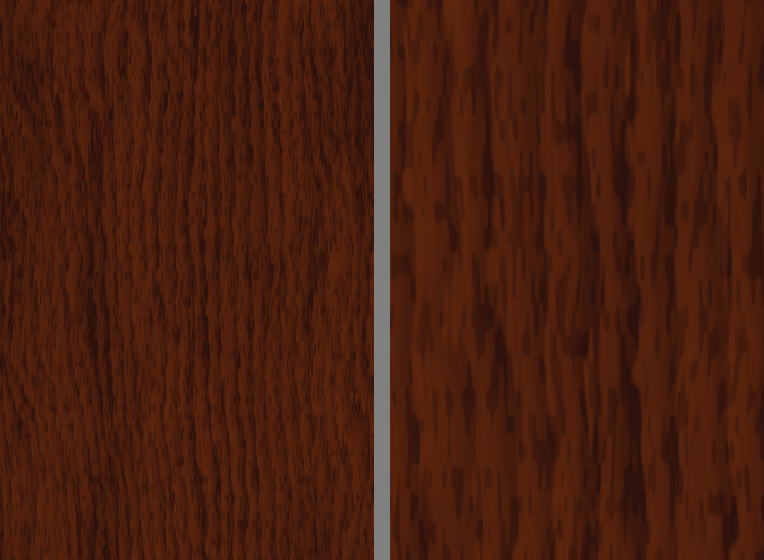
Left, the full canvas; right, a detail of the centre.
A WebGL 2 fragment shader for this texture:

```glsl
#version 300 es
precision highp float;
precision highp int;
// Dark reddish-brown wood with vertical growth rings, ragged patches and fine pores.

#define RING_COUNT 27.0
#define RING_DEPTH 0.44
#define RING_WAVER 2.6
#define RING_RAGGED 0.55
#define PATCH_DEPTH 0.30
#define FIBRE_DEPTH 0.34
#define PORE_DEPTH 0.36
#define BASE_TONE 0.85
#define DARK_WOOD vec3(0.178, 0.066, 0.046)
#define LIGHT_WOOD vec3(0.362, 0.146, 0.050)

uniform vec2 u_resolution;
out vec4 fragColor;

// Integer hash of a lattice cell, 0 to 1
float hash(ivec2 cell) {
  uvec2 q = uvec2(cell) * uvec2(1597u, 3812u) + uvec2(7919u, 1301u);
  uint h = (q.x ^ (q.y << 3)) * 73939u + q.y * 40503u;
  h ^= h >> 15;
  h *= 0x2c1b3c6du;
  h ^= h >> 12;
  h *= 0x297a2d39u;
  h ^= h >> 15;
  return float(h >> 8) / 16777216.0;
}

float noise(vec2 p) {
  ivec2 cell = ivec2(floor(p));
  vec2 f = fract(p);
  f = f * f * (3.0 - 2.0 * f);
  float low = mix(hash(cell), hash(cell + ivec2(1, 0)), f.x);
  float high = mix(hash(cell + ivec2(0, 1)), hash(cell + ivec2(1, 1)), f.x);
  return mix(low, high, f.y);
}

float fbm(vec2 p) {
  float sum = 0.0;
  float weight = 0.533;
  for (int i = 0; i < 4; i++) {
    sum += weight * noise(p);
    p = p * 2.03 + vec2(17.3, 9.1);
    weight *= 0.5;
  }
  return sum;
}

void main() {
  vec2 p = gl_FragCoord.xy / u_resolution.x;

  // Slow sideways drift shared by every layer
  vec2 g = p;
  g.x += 0.035 * (noise(vec2(p.x * 2.5, p.y * 2.2) + 31.0) - 0.5);
  g.x += 0.006 * (noise(vec2(p.x * 14.0, p.y * 13.0) + 67.0) - 0.5);

  // Fibres at two widths
  float fine = noise(vec2(g.x * 210.0, g.y * 30.0));
  float coarse = noise(vec2(g.x * 95.0, g.y * 9.0) + 53.0);
  float ragged = 0.6 * fine + 0.4 * coarse - 0.5;

  // Growth rings: regular near the heart, wandering at the sides
  float side = smoothstep(0.12, 0.42, abs(p.x - 0.57));
  float waver = fbm(vec2(g.x * 3.5, g.y * 1.3) + 11.0) - 0.5;
  float ring = g.x * RING_COUNT + waver * RING_WAVER * (1.0 + 2.2 * side);
  ring += RING_RAGGED * ragged;
  float phase = fract(ring);
  float late = smoothstep(0.25, 0.78, phase) * (1.0 - smoothstep(0.86, 1.0, phase));
  float ringFade = 0.45 + 0.9 * noise(vec2(floor(ring) * 3.7, g.y * 2.0));
  late *= ringFade * mix(1.0, 0.72, side);

  // Long dark patches with frayed outlines
  float field = fbm(vec2(g.x * 11.0, g.y * 2.4) + 83.0) + 0.22 * ragged;
  float stain = smoothstep(0.54, 0.64, field) * mix(0.3, 1.0, side);

  // Short pores, gathered in the dark wood
  float poreField = noise(vec2(g.x * 250.0, g.y * 42.0) + 131.0);
  float pore = smoothstep(0.58, 0.80, poreField + 0.10 * late + 0.08 * stain);

  float broad = fbm(vec2(g.x * 5.0, g.y * 0.8) + 201.0) - 0.5;
  float tone = BASE_TONE + 0.30 * broad + FIBRE_DEPTH * ragged;
  tone -= RING_DEPTH * late + PATCH_DEPTH * stain + PORE_DEPTH * pore;

  // Slight darkening toward the left and right edges
  tone -= 0.10 * smoothstep(0.38, 0.5, abs(p.x - 0.5));

  fragColor = vec4(mix(DARK_WOOD, LIGHT_WOOD, clamp(tone, 0.0, 1.0)), 1.0);
}
```
